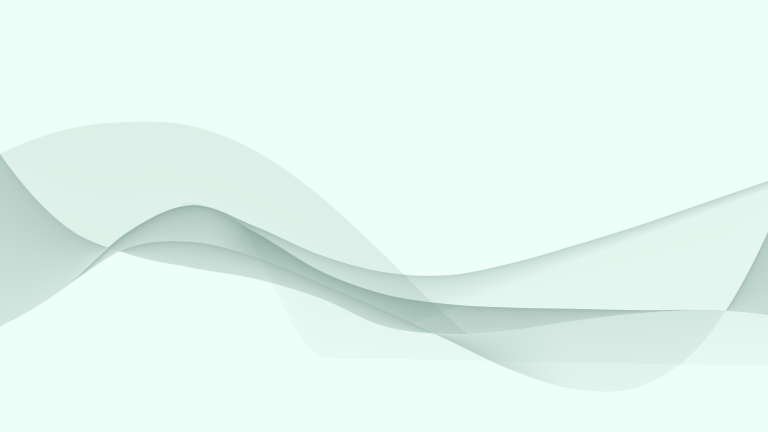
This background is drawn by a Shadertoy shader. Its source:

```glsl
// Translucent grey-green ribbons crossing in soft waves over a pale mint ground.
#define PAPER vec3(0.93, 1.0, 0.973)
#define INK vec3(0.45, 0.57, 0.53)
#define RIM_STRENGTH 0.35
#define RIM_FALLOFF 90.0
#define SPANS 12

// Heights of each wave at evenly spaced knots, left to right.
const float HUMP[13] = float[13](.644, .699, .718, .708, .650, .546, .410, .266, .148, .097, .106, .211, .463);
const float CREASE[13] = float[13](.644, .479, .412, .380, .354, .310, .245, .227, .236, .258, .275, .282, .271);
const float UPPER[13] = float[13](.245, .333, .463, .525, .475, .410, .370, .363, .391, .433, .479, .530, .581);
const float MIDDLE[13] = float[13](.245, .333, .463, .530, .461, .373, .319, .296, .288, .285, .282, .282, .271);
const float LOWER[13] = float[13](.245, .335, .426, .440, .405, .345, .282, .213, .143, .099, .106, .211, .463);

// Smooth cubic through the knots, extended quadratically past both ends.
float wave(float x, float k[13]) {
    float s = clamp(x, 0.0, 0.9999) * float(SPANS);
    int i = int(s);
    float t = s - float(i);
    float b = k[i], c = k[i + 1];
    float a = i > 0 ? k[i - 1] : 3.0 * k[0] - 3.0 * k[1] + k[2];
    float d = i < SPANS - 1 ? k[i + 2] : 3.0 * k[12] - 3.0 * k[11] + k[10];
    return b + 0.5 * t * (c - a + t * (2.0 * a - 5.0 * b + 4.0 * c - d
             + t * (3.0 * (b - c) + d - a)));
}

// Antialiased coverage of the side where d is positive.
float side(float d) {
    return clamp(0.5 + d / max(fwidth(d), 1e-5), 0.0, 1.0);
}

// Light passing through a band shaded from its top edge to its bottom edge.
float band(float y, float top, float bottom, float topShade, float bottomShade, float rim) {
    float depth = top - y;
    float across = clamp(depth / max(top - bottom, 1e-3), 0.0, 1.0);
    float shade = mix(topShade, bottomShade, across);
    shade *= 1.0 + rim * exp(-max(depth, 0.0) * RIM_FALLOFF);
    return 1.0 - shade * side(depth) * side(y - bottom);
}

void mainImage(out vec4 fragColor, in vec2 fragCoord) {
    vec2 p = fragCoord / iResolution.xy;
    float x = p.x, y = p.y;

    float hump = wave(x, HUMP);
    float crease = wave(x, CREASE);
    float upper = wave(x, UPPER);
    float middle = wave(x, MIDDLE);
    float lower = wave(x, LOWER);
    float slant = 0.171 + (x - 0.417) * 0.667;
    float hem = mix(0.525, 0.172 - 0.033 * (x - 0.417), smoothstep(0.28, 0.425, x));

    float light = 1.0;

    // Pale sheets
    light *= band(y, hump, max(crease, lower), 0.14, 0.12, 0.0);
    light *= band(y, middle, hem, 0.10, 0.05, 0.0);
    light *= band(y, slant, middle, 0.05, 0.05, 0.0);
    light *= band(y, slant, max(middle, hump), 0.04, 0.03, 0.0);

    // Left wedge, closing where the waves cross
    light *= band(y, crease, upper, 0.46, 0.22, 0.15) ;

    // Upper ribbon, thinning to the right
    float thin = smoothstep(0.25, 0.42, x);
    light *= band(y, upper, max(slant, lower), mix(0.44, 0.26, thin), mix(0.22, 0.08, thin), RIM_STRENGTH * 1.5);

    // Dark middle ribbon, branching off the upper one
    float branch = smoothstep(0.27, 0.34, x);
    light *= band(y, middle, max(crease, lower), 0.42 * branch, 0.30 * branch, RIM_STRENGTH);

    // Ribbon under the lower wave
    light *= band(y, lower, crease, 0.43, 0.26, RIM_STRENGTH);

    // Right bowl, darkest along its left rim
    float right = step(0.3, x);
    float fade = smoothstep(0.56, 0.76, x);
    light *= band(y, crease, lower, mix(0.22, 0.14, fade) * right, mix(0.45, 0.10, fade) * right, 0.0);

    fragColor = vec4(mix(INK, PAPER, light), 1.0);
}
```
